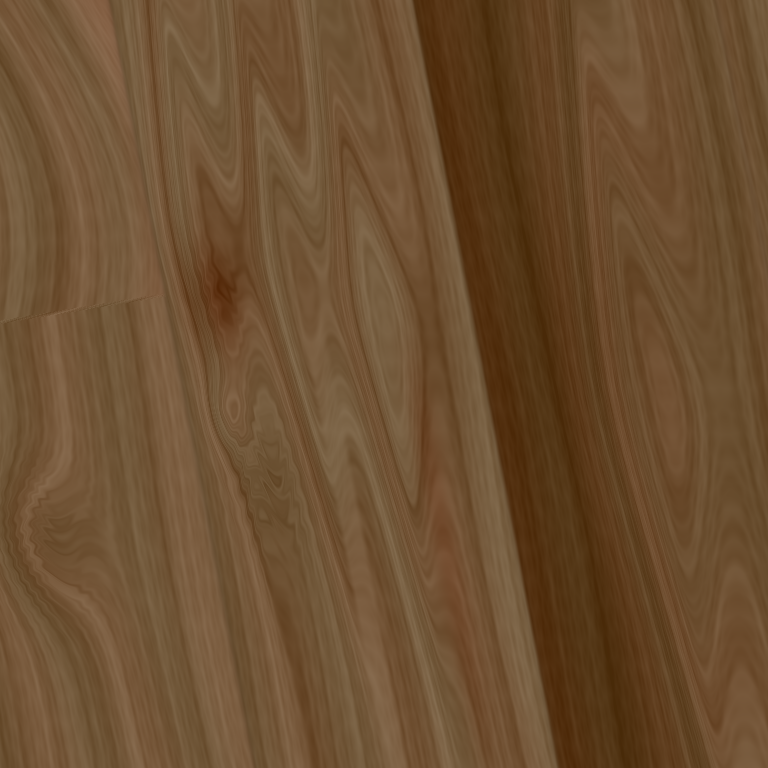
A WebGL 2 fragment shader for this texture:

```glsl
#version 300 es
precision highp float;
// Leaning wooden floor planks with streaked grain, pointed growth rings and knots.
// Layered sines follow a height field that is bent by bumps, so that the streaks
// close into rings around each bump; stretched cellular noise adds short fibres.

uniform vec2 u_resolution;
out vec4 outColor;

vec2 hash2(vec2 p) {
    vec3 q = fract(p.xyx * vec3(0.1031, 0.1030, 0.0973));
    q += dot(q, q.yzx + 33.33);
    return fract((q.xx + q.yz) * q.zy);
}

// Distance to the nearest scattered point
float cellular(vec2 p) {
    vec2 cell = floor(p);
    float nearest = 2.0;
    for (int j = -1; j <= 1; j++)
        for (int i = -1; i <= 1; i++) {
            vec2 c = cell + vec2(i, j);
            nearest = min(nearest, length(c + hash2(c) - p));
        }
    return nearest;
}

// Long bump with pointed ends
float spindle(vec2 p, vec2 centre, vec2 radius) {
    vec2 d = (p - centre) / radius;
    float r = sqrt(d.x * d.x + 0.03) + sqrt(d.y * d.y + 0.05) - 0.39;
    return exp(-r * r);
}

// Round bump
float blob(vec2 p, vec2 centre, vec2 radius) {
    vec2 d = (p - centre) / radius;
    return exp(-dot(d, d));
}

// Layered sines across the growth height
float streaks(float height, float along, float seed) {
    float sum = 0.0, freq = 55.0, amp = 0.5;
    for (int i = 0; i < 6; i++) {
        float k = float(i);
        sum += amp * sin(height * freq + seed * (k + 1.0)
                         + 0.6 * sin(along * (2.0 + k) + seed + height * 9.0));
        freq *= 1.73;
        amp *= 0.82;
    }
    return sum;
}

// Colour of one plank; p.x runs across the planks, p.y up the canvas
vec3 wood(float plank, vec2 p) {
    float height = p.x + 0.006 * sin(p.y * 7.0 + p.x * 12.0 + plank);
    float tone, red = 0.0, seed = plank * 2.7 + 4.0, contrast = 0.17;

    if (plank < 0.0) {
        // Left plank: butt joint, pale board above, rippled knot below
        float upper = smoothstep(-0.003, 0.003, p.y - 0.616 - 0.16 * (p.x - 0.142));
        float pale = upper * smoothstep(0.03, 0.09, p.x + 0.06 * sin(p.y * 6.0));
        float knot = blob(p, vec2(-0.082, 0.297), vec2(0.065, 0.09));
        height += 0.09 * knot + 0.004 * knot * sin(p.y * 330.0 + 3.0 * sin(p.x * 90.0));
        height += upper * 0.09 * sin(p.y * 5.0 + 1.0);
        seed += 1.9 * upper;
        contrast = mix(0.15, 0.07, pale);
        tone = 0.66 + 0.13 * pale - 0.12 * knot;
        red = 0.7 * pale;
    } else if (plank < 1.0) {
        // Middle plank: three ring stacks, a dark knot, a small ring and a burl
        for (int i = 0; i < 3; i++) {
            float k = float(i);
            height += 0.12 * spindle(p, vec2(0.21 + 0.1 * k, 0.69 - 0.05 * k),
                                     vec2(0.042, 0.3));
        }
        float dark = blob(p, vec2(0.206, 0.61), vec2(0.035, 0.07));
        float burl = blob(p, vec2(0.226, 0.375), vec2(0.045, 0.08));
        height += 0.07 * blob(p, vec2(0.19, 0.46), vec2(0.02, 0.045));
        height += 0.007 * (burl + 0.5 * dark) * sin(p.y * 170.0 + 4.0 * sin(p.x * 110.0));
        float low = 1.0 - smoothstep(0.45, 0.66, p.y);
        float paleBand = low * (smoothstep(0.31, 0.318, p.x) - smoothstep(0.336, 0.345, p.x));
        float redBand = low * blob(p, vec2(0.445, 0.3), vec2(0.018, 0.4));
        tone = 0.64 + 0.16 * paleBand - 0.13 * redBand - 0.42 * dark - 0.12 * burl;
        contrast = mix(0.17, 0.05, paleBand);
        red = dark + 0.8 * redBand;
    } else {
        // Right plank: dark side and one long closed ring stack
        float rings = spindle(p, vec2(0.747, 0.48), vec2(0.06, 0.42));
        height += 0.15 * rings;
        tone = mix(0.13, 0.54, smoothstep(0.58, 0.82, p.x)) + 0.1 * rings;
        contrast = mix(0.09, 0.15, smoothstep(0.6, 0.75, p.x));
        red = 0.35 * rings;
    }

    // Grain, fibres and slow stains
    tone += contrast * streaks(height, p.y, seed);
    tone += 0.13 * (cellular(vec2(height * 190.0, p.y * 32.0 + plank * 17.0)) - 0.45);
    tone += 0.035 * sin(p.x * 19.0 + 2.0 * sin(p.y * 5.0 + plank)) * sin(p.y * 8.0 + p.x * 6.0);
    red += 0.3 * sin(height * 47.0 + seed + sin(p.y * 4.0));

    vec3 color = mix(vec3(0.29, 0.16, 0.03), vec3(0.54, 0.44, 0.33), clamp(tone, 0.0, 1.05));
    return color + red * vec3(0.025, -0.012, -0.008);
}

void main() {
    vec2 uv = gl_FragCoord.xy / u_resolution;
    vec2 p = vec2(uv.x - 0.19 * (1.0 - uv.y), uv.y);

    // Blend the two planks beside the nearest seam
    float across = (p.x - 0.142) / 0.395;
    float seam = floor(across + 0.5);
    float side = smoothstep(-0.008, 0.008, across - seam);
    vec3 color = mix(wood(seam - 1.0, p), wood(seam, p), side);
    color *= 1.0 - 0.06 * exp(-pow((across - seam) / 0.012, 2.0));
    outColor = vec4(color, 1.0);
}
```
